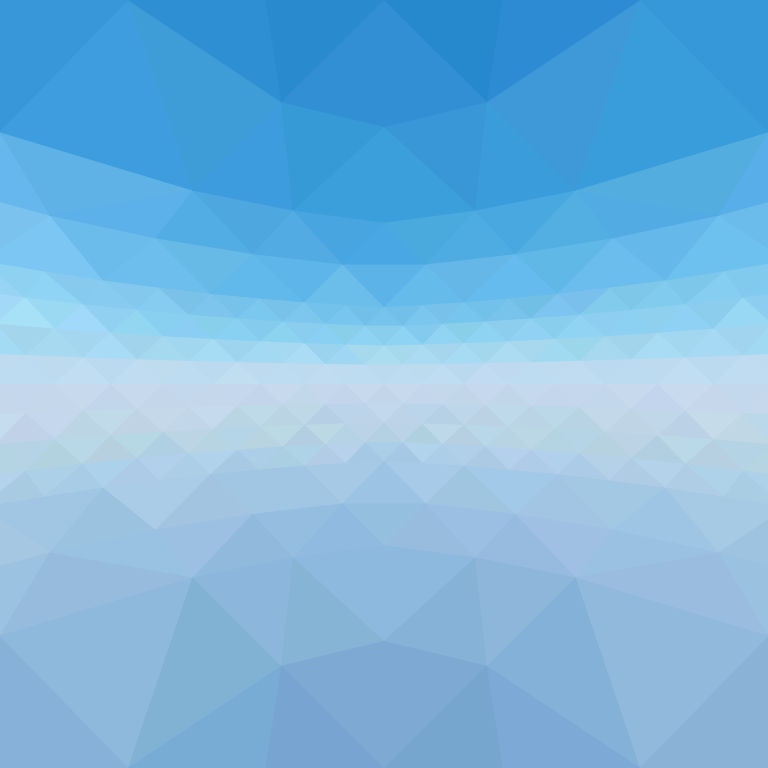
A WebGL 2 fragment shader for this background:

```glsl
#version 300 es
precision highp float;
// Faceted sky and pale ground: mirrored rings of triangles closing in on a horizon.

#define STRIPS 8
#define CELLS 5
#define TINT_NOISE 0.022
#define FACING_SHADE 0.009
#define LEFT_GLOW 0.10
#define RIGHT_GLOW 0.03
#define SAG 0.08

uniform vec2 u_resolution;
out vec4 fragColor;

// Ring shape: height at centre, vertex spacing, quadratic and sixth-power spread
const vec4 FINE = vec4(0.0, 0.096, 0.0038, 0.0);
const vec4 RINGS[5] = vec4[5](
    vec4(1.0, 0.33, 0.0, 0.0),
    vec4(0.669, 0.2025, 0.0654, 0.0),
    vec4(0.420, 0.2366, 0.0, 0.0004),
    vec4(0.302, 0.212, 0.0105, 0.0),
    vec4(0.200, 0.190, 0.018, 0.0));

// Strip colours, from the outer edge to the horizon
const vec3 SKY[8] = vec3[8](
    vec3(0.165, 0.545, 0.820), vec3(0.235, 0.610, 0.860),
    vec3(0.300, 0.665, 0.885), vec3(0.390, 0.720, 0.915),
    vec3(0.475, 0.770, 0.925), vec3(0.545, 0.810, 0.937),
    vec3(0.640, 0.845, 0.940), vec3(0.745, 0.860, 0.940));
const vec3 GROUND[8] = vec3[8](
    vec3(0.490, 0.665, 0.825), vec3(0.540, 0.710, 0.850),
    vec3(0.590, 0.745, 0.875), vec3(0.640, 0.785, 0.895),
    vec3(0.680, 0.810, 0.905), vec3(0.710, 0.825, 0.895),
    vec3(0.745, 0.835, 0.910), vec3(0.770, 0.845, 0.925));

vec3 hash3(vec3 p) {
    p = fract(p * vec3(0.1031, 0.1130, 0.0973));
    p += dot(p, p.yxz + 33.33);
    return fract((p.xxy + p.yxx) * p.zyx);
}

// Rings near the horizon are evenly spaced
vec4 ringShape(int ring) {
    return ring < 5 ? RINGS[ring] : FINE + vec4(0.05 * float(8 - ring), 0.0, 0.0, 0.0);
}

// Rings bend away from the horizon towards the sides
float ringHeight(vec4 ring, float x) {
    vec2 bend = ring.x > 0.5 ? vec2(0.107, 0.95) : vec2(0.24, 0.32);
    return ring.x * (1.0 + x * (bend.x + bend.y * x));
}

vec2 ringVertex(vec4 ring, float index) {
    float n = abs(index);
    float x = n * (ring.y + n * (ring.z + ring.w * n * n * n * n));
    return vec2(index < 0.0 ? -x : x, ringHeight(ring, x));
}

float cross2(vec2 a, vec2 b) { return a.x * b.y - a.y * b.x; }

float edgeDistance(vec2 p, vec2 a, vec2 b) {
    return cross2(b - a, p - a) / max(length(b - a), 1e-5);
}

// Antialiased coverage of a triangle with either winding
float coverage(vec2 p, vec2 a, vec2 b, vec2 c, float pixel) {
    float winding = sign(cross2(b - a, c - a));
    float d = min(winding * edgeDistance(p, a, b),
              min(winding * edgeDistance(p, b, c), winding * edgeDistance(p, c, a)));
    return clamp(d / pixel + 0.5, 0.0, 1.0);
}

vec3 facetColor(int strip, float x, vec2 side, float cell, float facing) {
    bool isSky = side.y > 0.0;
    vec3 color = isSky ? SKY[strip] : GROUND[strip];
    // Facets on the axis share one tint across it
    float tintSide = x < 0.095 ? 0.0 : side.x;
    vec3 noise = hash3(vec3(cell * 2.0 + facing + 31.0, float(strip) * 7.0 + 3.0,
                            tintSide * 5.0 + side.y * 11.0 + 40.0)) - 0.5;
    float strength = strip > 6 ? 0.4 : 1.0;
    color += TINT_NOISE * strength * (noise + noise.x * vec3(1.2, 0.8, 0.4));
    color += FACING_SHADE * facing * strength;
    float glow = isSky && strip > 1 && strip < 6 ? (side.x < 0.0 ? LEFT_GLOW : RIGHT_GLOW) : 0.0;
    return color + glow * smoothstep(0.4, 1.0, x) * vec3(1.0, 0.55, 0.3);
}

void main() {
    vec2 uv = 2.0 * gl_FragCoord.xy / u_resolution - 1.0;
    vec2 side = vec2(uv.x < 0.0 ? -1.0 : 1.0, uv.y < 0.0 ? -1.0 : 1.0);
    vec2 p = abs(uv);
    float pixel = 2.0 / min(u_resolution.x, u_resolution.y);
    vec4 sum = vec4(0.0);
    for (int strip = 0; strip < STRIPS; strip++) {
        // Only strips around this height matter
        vec4 top = ringShape(strip), low = ringShape(strip + 1);
        if (p.y < ringHeight(low, p.x) - pixel) continue;
        if (p.y > ringHeight(top, p.x) + SAG * top.x + pixel) break;
        // Odd inner rings are shifted by half a cell; spacing halves at strip 4
        float topShift = strip > 2 && strip % 2 == 1 ? 0.5 : 0.0;
        float lowShift = strip > 1 && strip % 2 == 0 ? 0.5 : 0.0;
        float density = strip == 4 ? 0.5 : 1.0;
        // Start two cells before the one found by inverting the spacing
        float nearest = 2.0 * p.x / (low.y + sqrt(low.y * low.y + 4.0 * low.z * p.x));
        float first = max(floor(nearest - lowShift) - 2.0, -1.0);
        vec2 b = ringVertex(top, (first + topShift) * density);
        vec2 d = ringVertex(low, first + lowShift);
        for (int i = 0; i < CELLS; i++) {
            float cell = first + float(i);
            vec2 a = b, c = d;
            if (min(a.x, c.x) > p.x + pixel) break;
            b = ringVertex(top, (cell + 1.0 + topShift) * density);
            d = ringVertex(low, cell + 1.0 + lowShift);
            if (max(b.x, d.x) < p.x - pixel) continue;
            // Split each cell along its shorter diagonal
            bool falling = distance(a, d) < distance(b, c);
            vec2 upperTip = falling ? d : c, lowerTip = falling ? a : b;
            float upper = coverage(p, a, b, upperTip, pixel);
            float lower = coverage(p, c, d, lowerTip, pixel);
            if (upper > 0.0) sum += upper * vec4(facetColor(strip, (a.x + b.x + upperTip.x) / 3.0, side, cell, -1.0), 1.0);
            if (lower > 0.0) sum += lower * vec4(facetColor(strip, (c.x + d.x + lowerTip.x) / 3.0, side, cell, 1.0), 1.0);
        }
        if (sum.a > 0.999) break;
    }
    fragColor = vec4(sum.rgb / max(sum.a, 1e-4), 1.0);
}
```
